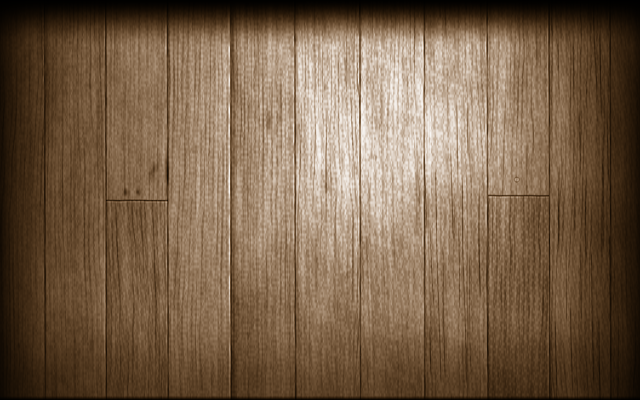
Write a Shadertoy shader that draws this texture.

```glsl
// Weathered vertical wooden planks under a soft spotlight, with darkened borders.
#define PLANK_WIDTH 0.1571
#define FIRST_SEAM 0.1125
#define SEAM_BOW 0.045
#define SPOT_CENTER vec2(0.95, 0.70)
#define SPOT_RADIUS vec2(0.39, 0.36)
#define AMBIENT 0.56
#define SPOT_POWER 0.38
#define GRAIN_DENSITY 230.0
#define GRAIN_STRENGTH 0.32
#define SEAM_HALF 0.0012
#define SIDE_FADE 0.16

float hash(vec2 p) {
    return fract(sin(dot(p, vec2(127.1, 311.7))) * 43758.5453);
}

float noise(vec2 p) {
    vec2 i = floor(p), f = fract(p);
    f = f * f * (3.0 - 2.0 * f);
    return mix(mix(hash(i), hash(i + vec2(1, 0)), f.x),
               mix(hash(i + vec2(0, 1)), hash(i + vec2(1, 1)), f.x), f.y);
}

float fbm(vec2 p) {
    float sum = 0.0, amp = 0.5;
    for (int i = 0; i < 4; i++) {
        sum += amp * noise(p);
        p = p * 2.03 + 17.3;
        amp *= 0.5;
    }
    return sum / 0.9375;
}

// Antialiased stroke of given half width around distance zero
float stroke(float d, float halfWidth) {
    float px = 1.0 / iResolution.y;
    return 1.0 - smoothstep(halfWidth - 0.5 * px, halfWidth + px, abs(d));
}

// Soft elliptical spot
float blob(vec2 p, vec2 center, vec2 radius) {
    vec2 q = (p - center) / radius;
    return exp(-dot(q, q));
}

float lighting(vec2 p, float width) {
    float light = AMBIENT + SPOT_POWER * blob(p, SPOT_CENTER, SPOT_RADIUS);
    float side = max(min(p.x, width - p.x), 0.0);
    light *= 1.0 - 0.85 * exp(-side / SIDE_FADE);
    light *= smoothstep(-0.005, 0.12, 1.0 - p.y);
    light *= mix(0.64, 1.0, smoothstep(0.0, 0.25, p.y));
    return light * smoothstep(-0.002, 0.012, p.y);
}

// Thin upright drying cracks: one broken line per narrow column
float cracks(vec2 p, float amount) {
    float column = floor(p.x * 75.0);
    float center = 0.25 + 0.5 * noise(vec2(column * 3.7, p.y * 4.0));
    float broken = smoothstep(0.50, 0.62, noise(vec2(column * 7.1, p.y * 5.5)));
    return amount * broken * stroke((fract(p.x * 75.0) - center) / 75.0, 0.0006);
}

// Long dark growth lines, evenly spaced but drifting and fading
float growthLines(vec2 q) {
    float phase = q.x * 98.0 + 2.6 * noise(q * vec2(11.0, 2.2)) + 0.5 * noise(q * vec2(40.0, 14.0));
    float line = floor(phase);
    float weight = noise(vec2(line * 5.3, q.y * 5.0));
    float d = abs(fract(phase) - 0.5);
    return weight * (1.0 - smoothstep(0.04, 0.30, d)) - 0.16;
}

// Signed relative brightness of the wood surface
float woodGrain(vec2 p, float plank, float seed) {
    vec2 q = p + vec2(seed * 7.3, seed * 3.1);
    float x = q.x + 0.010 * (noise(vec2(q.x * 7.0, q.y * 2.0)) - 0.5);
    float fine = noise(vec2(x * GRAIN_DENSITY, q.y * 4.0)) - 0.5;
    float grit = noise(q * vec2(330.0, 150.0)) - 0.5;
    float flecks = noise(q * vec2(170.0, 60.0)) - 0.5;
    float stain = fbm(q * vec2(15.0, 6.5)) - 0.5;
    float ringMask = smoothstep(0.25, 0.7, noise(q * vec2(8.0, 2.0)));
    float g = GRAIN_STRENGTH * (0.60 * fine + 0.62 * grit + 0.34 * flecks);
    g += 0.30 * stain - (0.10 + 0.18 * ringMask) * growthLines(vec2(x, q.y));
    float cracked = (plank == 6.0 || plank == 8.0) ? 0.36 : 0.10;
    g -= cracks(vec2(x + 0.015 * q.y, q.y), cracked);

    // Sparse small worn marks
    float mark = noise(q * vec2(75.0, 28.0));
    return g - 0.12 * smoothstep(0.86, 1.0, mark);
}

// Brown ramp: shadows and highlights stay neutral, midtones turn warm
vec3 woodColor(float tone) {
    tone = min(tone, 0.78 + 0.22 * tanh((tone - 0.78) / 0.22));
    tone = clamp(tone, 0.0, 1.0);
    return tone - vec3(0.0, 0.45, 0.90) * tone * (1.0 - tone);
}

void mainImage(out vec4 fragColor, in vec2 fragCoord) {
    vec2 p = fragCoord / iResolution.y;
    float width = iResolution.x / iResolution.y;

    // Board index and signed distance to the nearest seam
    float k = (p.x - FIRST_SEAM) / PLANK_WIDTH;
    k += SEAM_BOW * sin(k * 6.2832 / 9.0) + 0.012 * (p.y - 0.5);
    float plank = floor(k);
    float seamId = floor(k + 0.5);
    float seam = (k - seamId) * PLANK_WIDTH;
    seam += 0.0006 * (noise(vec2(seamId * 9.0, p.y * 35.0)) - 0.5);

    // Two boards are split by a horizontal joint
    bool split = plank == 1.0 || plank == 7.0;
    float jointY = plank == 1.0 ? 0.499 : 0.511;
    float lower = split && p.y < jointY ? 1.0 : 0.0;
    float seed = plank + 13.0 * lower;

    float shade = 1.02 + woodGrain(p, plank, seed) + 0.05 * (hash(vec2(seed, 4.0)) - 0.5);
    shade -= 0.09 * lower + (plank == 3.0 ? 0.08 : 0.0);

    // Seams: thin uneven gap with a lit left lip, widest on the third one
    float wear = noise(vec2(seamId * 5.0, p.y * 40.0));
    bool wide = seamId == 3.0;
    shade += (wide ? 0.60 : 0.28) * wear * stroke(seam + 0.0038, 0.0013);
    shade -= 0.06 * exp(-abs(seam) / 0.006);
    if (wide) shade -= 0.22 * exp(-pow((seam - 0.006) / 0.005, 2.0));
    shade *= 1.0 - (0.30 + 0.36 * wear) * stroke(seam, SEAM_HALF);
    if (split) {
        float joint = p.y - jointY + 0.001 * (noise(vec2(p.x * 40.0, 2.0)) - 0.5);
        shade *= 1.0 - 0.55 * stroke(joint, 0.0011);
        shade += 0.14 * stroke(joint + 0.004, 0.0012);
    }

    // Nail marks, gouges and a pale nail head
    for (int i = 0; i < 2; i++)
        shade -= 0.42 * blob(p, vec2(0.3146 + 0.0314 * float(i), 0.519), vec2(0.006, 0.008));
    shade -= 0.35 * blob(p, vec2(0.383 + 0.3 * (p.y - 0.573), 0.573), vec2(0.007, 0.018));
    shade -= 0.50 * blob(p, vec2(0.417, 0.57), vec2(0.004, 0.050));
    shade -= 0.28 * blob(p, vec2(0.673, 0.70), vec2(0.005, 0.022));
    float nail = length(p - vec2(1.292, 0.551));
    shade += 0.14 * stroke(nail, 0.004) - 0.25 * stroke(nail - 0.006, 0.0008);

    fragColor = vec4(woodColor(lighting(p, width) * max(shade, 0.0)), 1.0);
}
```
